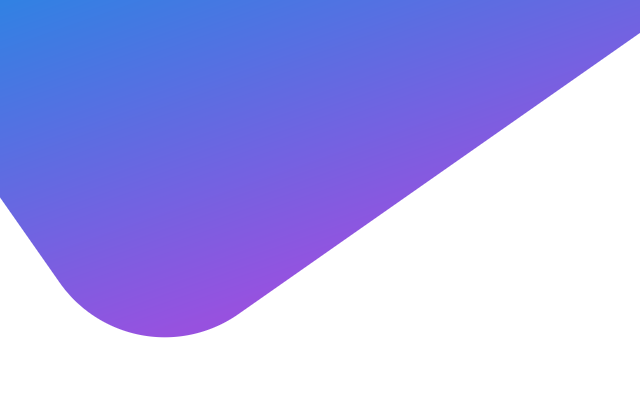
Reproduce this background procedurally as a WebGL 2 fragment shader.

```glsl
#version 300 es
precision highp float;
// A large tilted panel with one rounded corner hangs from the top left over white.
// The panel is a signed distance to a rotated rounded corner, filled with
// a slanted linear gradient from blue to violet.

uniform vec2 u_resolution;
out vec4 fragColor;

// Signed distance to a quadrant whose corner is rounded around the origin.
float roundedCorner(vec2 p, float radius) {
    return length(max(p, 0.0)) + min(max(p.x, p.y), 0.0) - radius;
}

void main() {
    // Canvas heights, origin at the lower left.
    vec2 uv = gl_FragCoord.xy / u_resolution.y;

    // Axes of the panel: outward normals of its right and left edges.
    float tilt = radians(35.0);
    vec2 rightNormal = vec2(sin(tilt), -cos(tilt));
    vec2 leftNormal = vec2(-cos(tilt), -sin(tilt));
    vec2 fromCorner = uv - vec2(0.4, 0.493);
    vec2 local = vec2(dot(fromCorner, rightNormal), dot(fromCorner, leftNormal));
    float dist = roundedCorner(local, 0.3117);

    // Gradient running down and slightly right from the top left.
    float t = dot(vec2(uv.x, 1.0 - uv.y), vec2(0.33, 0.944)) / 0.907;
    vec3 blue = vec3(0.19, 0.508, 0.89);
    vec3 violet = vec3(0.594, 0.318, 0.876);
    vec3 panel = mix(blue, violet, clamp(t, 0.0, 1.0));

    // Edge smoothed over one pixel.
    float coverage = clamp(0.5 - dist * u_resolution.y, 0.0, 1.0);
    fragColor = vec4(mix(vec3(1.0), panel, coverage), 1.0);
}
```
